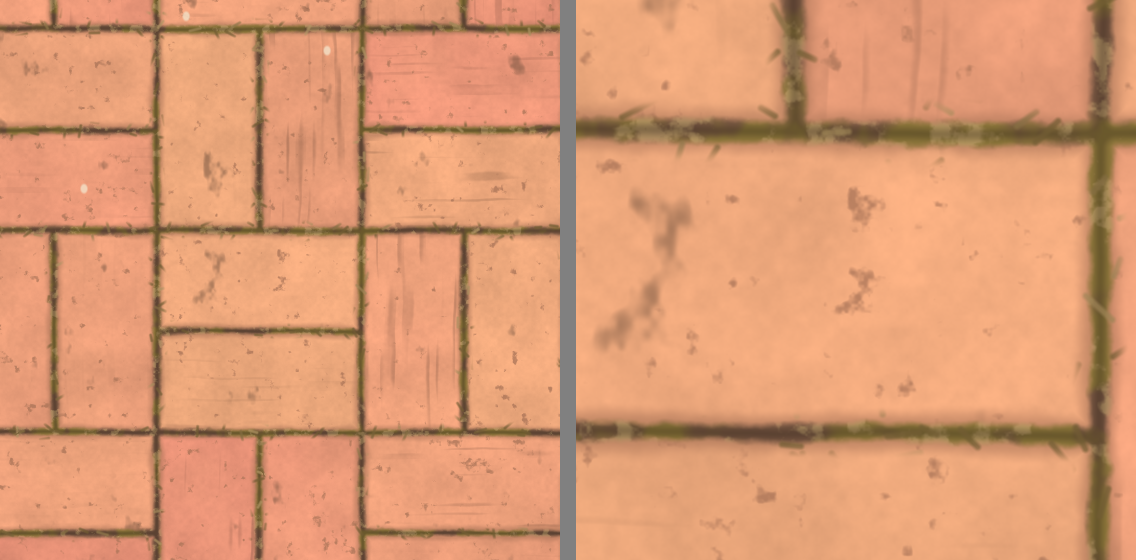
Left: the whole. Right: its middle third, enlarged.
Give the GLSL for this texture, as a WebGL 2 fragment shader.

```glsl
#version 300 es
precision highp float;
// Basket-weave clay paving: square cells hold two bricks each, and the pair
// turns by a quarter from cell to cell. A rounded-box distance gives the joints;
// noise adds moss, ragged tufts, fired grain, specks and a tint for each brick.

#define CELL vec2(0.366, 0.3605)   // size of one pair of bricks
#define ORIGIN vec2(0.280, 0.228)  // lower left corner of the central pair
#define JOINT 0.0058               // mean half width of a joint
#define CORNER 0.009               // rounding of brick corners
#define WARP 0.007                 // wander of the joints
#define HALO 0.017                 // reach of the grime along brick edges
#define TUFT_GRID 34.0             // tuft sites across the canvas
#define TUFT_REACH 0.019           // how far tufts spread from a joint
#define GRAIN 0.035                // strength of the fine surface noise

uniform vec2 u_resolution;
out vec4 fragColor;

const vec3 ROSE  = vec3(0.925, 0.575, 0.475);
const vec3 PEACH = vec3(0.945, 0.675, 0.495);
const vec3 GRIME = vec3(0.66, 0.45, 0.34);
const vec3 SOIL  = vec3(0.40, 0.29, 0.22);
const vec3 MOSS  = vec3(0.47, 0.40, 0.19);
const vec3 STRAW = vec3(0.69, 0.58, 0.39);
const vec3 CHIP  = vec3(0.95, 0.88, 0.78);

float hash(vec2 p) {
  vec3 q = fract(vec3(p.xyx) * 0.1031);
  q += dot(q, q.yzx + 33.33);
  return fract((q.x + q.y) * q.z);
}

float noise(vec2 p) {
  vec2 i = floor(p), f = fract(p);
  f = f * f * (3.0 - 2.0 * f);
  return mix(mix(hash(i), hash(i + vec2(1, 0)), f.x),
             mix(hash(i + vec2(0, 1)), hash(i + vec2(1, 1)), f.x), f.y);
}

float fbm(vec2 p) {
  float sum = 0.0, amp = 0.5;
  for (int i = 0; i < 4; i++) {
    sum += amp * noise(p);
    p = p * 2.03 + 17.1;
    amp *= 0.5;
  }
  return sum / 0.9375;
}

float roundBox(vec2 p, vec2 halfSize, float r) {
  vec2 q = abs(p) - halfSize + r;
  return length(max(q, 0.0)) + min(max(q.x, q.y), 0.0) - r;
}

float segment(vec2 p, vec2 dir) {
  return length(p - dir * clamp(dot(p, dir) / dot(dir, dir), 0.0, 1.0));
}

// Coverage of short randomly turned blades; y carries their shade
vec2 tufts(vec2 p, float soft) {
  vec2 g = p * TUFT_GRID, result = vec2(0.0);
  for (int k = 0; k < 9; k++) {
    vec2 site = floor(g) + vec2(k % 3 - 1, k / 3 - 1);
    float angle = 6.283 * hash(site + 71.0);
    vec2 root = site + vec2(hash(site + 5.0), hash(site + 29.0));
    vec2 blade = vec2(cos(angle), sin(angle)) * mix(0.3, 0.75, hash(site + 43.0));
    float d = segment(g - root, blade) / TUFT_GRID;
    float cover = (1.0 - smoothstep(0.0004, 0.0026 + soft, d)) * step(0.35, hash(site + 97.0));
    if (cover > result.x) result = vec2(cover, hash(site + 13.0));
  }
  return result;
}

void main() {
  vec2 p = gl_FragCoord.xy / u_resolution;
  float px = 1.0 / min(u_resolution.x, u_resolution.y);

  // Locate the brick: cell, turn of the pair, then which half
  vec2 warped = p + WARP * (vec2(fbm(p * 9.0 + 3.0), fbm(p * 9.0 + 51.0)) - 0.5);
  vec2 grid = (warped - ORIGIN) / CELL;
  vec2 cell = floor(grid);
  vec2 local = (fract(grid) - 0.5) * CELL;
  bool upright = mod(cell.x + cell.y, 2.0) > 0.5;
  vec2 size = upright ? CELL.yx : CELL;
  vec2 q = upright ? local.yx : local;  // x runs along the brick
  float side = q.y < 0.0 ? 0.0 : 1.0;
  vec2 id = cell * 2.0 + vec2(side, 3.0 * side) + 40.0;
  q.y -= (side - 0.5) * size.y * 0.5;
  float inside = -roundBox(q, size * vec2(0.5, 0.25), CORNER);

  // Brick face: tint, clouds, lengthwise grooves and specks
  vec3 color = mix(ROSE, PEACH, hash(id));
  color *= 0.985 + 0.05 * (hash(id + 9.0) - 0.5);
  color = mix(color, PEACH, 0.35 * (fbm(p * 8.0 + id) - 0.3));
  color *= 1.0 + 0.16 * (fbm(p * 15.0) - 0.5) + GRAIN * (fbm(p * 130.0) - 0.5) * 2.0;
  float bend = 0.006 * (noise(vec2(q.x * 14.0, id.x)) - 0.5);
  float groove = noise(vec2(q.x * 9.0, (q.y + bend) * 130.0) + id * 7.3);
  color *= 1.0 - 0.15 * smoothstep(0.70, 0.98, groove) * smoothstep(0.15, 0.8, hash(id + 23.0));
  float specks = smoothstep(0.70, 0.86, fbm(p * 62.0 + 9.0));
  color = mix(color, GRIME, 0.75 * specks);
  float stain = smoothstep(0.74, 0.88, fbm(p * vec2(24.0, 17.0) + 31.0));
  color = mix(color, SOIL, 0.5 * stain);

  // Grime fading inward from the joints
  float patchy = fbm(p * 22.0 + 8.0);
  float halo = 1.0 - smoothstep(JOINT * 0.7, HALO * (0.55 + 0.9 * patchy), inside);
  color = mix(color, GRIME, 0.62 * halo);

  // Joint of soil and moss with a ragged edge
  float growth = fbm(p * 7.0 + 63.0);
  float width = JOINT * (0.55 + 0.9 * growth) + 0.005 * (fbm(p * 75.0) - 0.5);
  float joint = 1.0 - smoothstep(width - 0.0022 - px, width + 0.0022 + px, inside);
  vec3 filling = mix(SOIL, MOSS, smoothstep(0.36, 0.62, fbm(p * 26.0 + 19.0)));
  filling = mix(filling, STRAW, 0.65 * smoothstep(0.52, 0.72, fbm(p * 80.0 + 5.0)));
  filling *= 0.84 + 0.28 * smoothstep(0.0, 0.006, inside);
  color = mix(color, filling, 0.94 * joint);

  // Moss blades near the joints, thicker where growth is strong
  vec2 blades = tufts(p, px);
  float reach = TUFT_REACH * (0.35 + 1.1 * growth);
  float fringe = 1.0 - smoothstep(reach * 0.4, reach, inside);
  vec3 bladeColor = mix(mix(SOIL, MOSS, 0.65), STRAW, smoothstep(0.5, 1.0, blades.y));
  color = mix(color, bladeColor, 0.72 * blades.x * fringe);

  // Rare pale chips
  vec2 chipSite = floor(p * 16.0);
  vec2 chipAt = 0.25 + 0.5 * vec2(hash(chipSite + 3.0), hash(chipSite + 83.0));
  float chip = length((fract(p * 16.0) - chipAt) * vec2(1.0, 0.75)) / 16.0;
  chip = 1.0 - smoothstep(0.004, 0.0065 + px, chip);
  color = mix(color, CHIP, 0.8 * chip * step(0.985, hash(chipSite + 7.0)));

  fragColor = vec4(color, 1.0);
}
```
